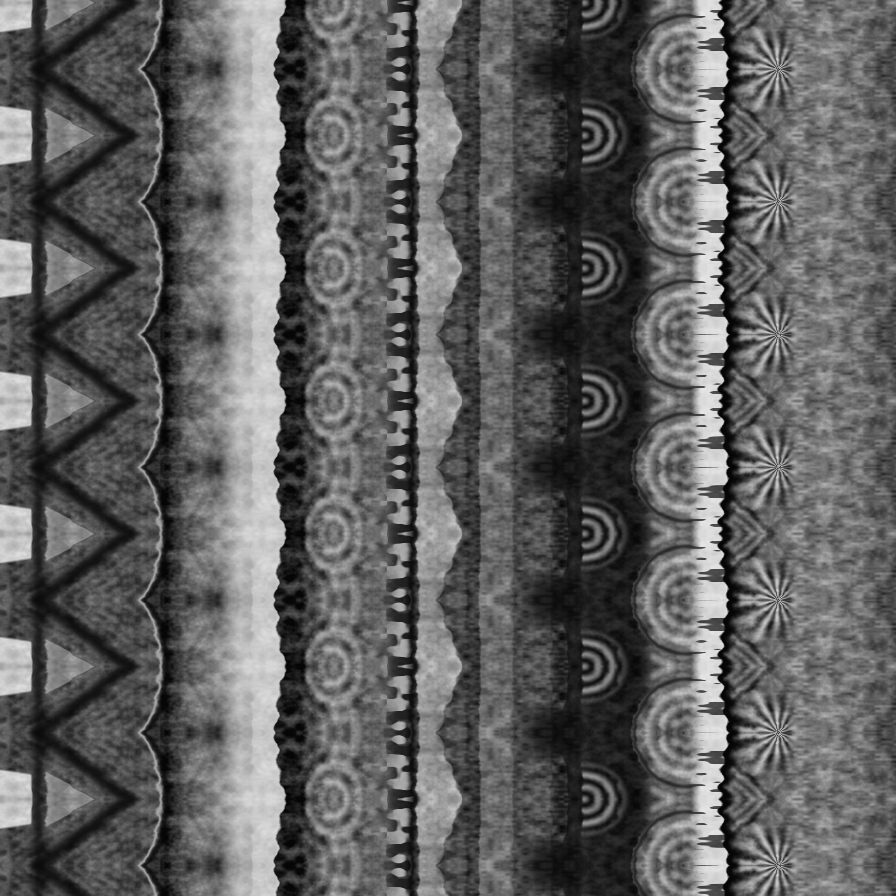
Reproduce this pattern procedurally as a WebGL 2 fragment shader.

```glsl
#version 300 es
precision highp float;
// Grey carved ornament: upright bands of scallops, arcs and chevrons, mirrored and repeated down the canvas.

uniform vec2 u_resolution;
out vec4 outColor;

const float REPEATS = 6.75;      // mirrored repeats down the canvas
const float AXIS = 0.108;        // height of the lowest bulge axis
const float HALF = 50.0 / REPEATS; // half a repeat, in percent of the canvas
const float SOFT = 0.16;         // edge softness, in percent
const float RELIEF = 0.62;       // contrast of the carved texture
const vec3 BLACK = vec3(0.025);
const vec3 WHITE = vec3(0.93);

float hash(vec2 p) {
  vec3 q = fract(vec3(p.xyx) * 0.1031);
  q += dot(q, q.yzx + 33.33);
  return fract((q.x + q.y) * q.z);
}

float noise(vec2 p) {
  vec2 i = floor(p), f = fract(p);
  f = f * f * (3.0 - 2.0 * f);
  return mix(mix(hash(i), hash(i + vec2(1, 0)), f.x),
             mix(hash(i + vec2(0, 1)), hash(i + vec2(1, 1)), f.x), f.y);
}

float fbm(vec2 p) {
  float sum = 0.0, amp = 0.5;
  for (int i = 0; i < 4; i++) {
    sum += amp * noise(p);
    p = mat2(1.6, 1.1, -1.1, 1.6) * p + 7.3;
    amp *= 0.55;
  }
  return sum;
}

float after(float x, float e) { return smoothstep(e - SOFT, e + SOFT, x); }
float band(float x, float a, float b) { return after(x, a) * (1.0 - after(x, b)); }
float bump(float d, float w) { return exp(-d * d / (w * w)); }
float rings(float r, float pitch) { return 0.5 + 0.5 * cos(6.2832 * r / pitch); }

void main() {
  vec2 uv = gl_FragCoord.xy / u_resolution;
  float h = abs(fract((uv.y - AXIS) * REPEATS + 0.5) - 0.5) * 2.0 * HALF;
  float g = HALF - h;            // distance from the neck axis
  float k = h / HALF;            // 0 on the bulge axis, 1 on the neck axis
  vec2 q = vec2(uv.x * 100.0, h);

  // Carved texture, fine grain and a slight warp
  float rough = fbm(q * vec2(0.75, 0.85)) - 0.47;
  float grain = noise(q * vec2(1.5, 3.6) + 40.0) - 0.5;
  float ridge = 1.0 - abs(2.0 * fbm(q * 0.65 + 19.0) - 0.95) * 5.0;
  float carve = RELIEF * rough + 0.12 * grain + 0.07 * clamp(ridge, -1.0, 1.0);
  float x = q.x + 0.9 * rough;

  // Chevrons with pale blocks and triangles
  float chevron = (x - 4.6) * 0.75 - g;
  float tone = 0.25 + 0.7 * carve + 0.07 * rings(chevron, 1.3);
  tone *= 1.0 - 0.85 * bump(chevron, 1.0);
  tone *= 1.0 - 0.7 * bump(x - 4.4, 0.8);
  float wedge = band(x, 5.3, 10.6) * after(10.6 - x, h * 1.72);
  tone = mix(tone, 0.53 + 0.5 * carve, wedge);
  float block = (1.0 - after(x, 3.7)) * after(3.3 - 0.15 * x, h);
  tone = mix(tone, 0.82 + 0.4 * carve - 0.12 * bump(h, 0.4), block);

  // Thin scalloped line, then a slope rising to a pale rail
  float scallop = 17.9 - 2.3 * k * k * k;
  float slope = 0.1 + 0.42 * smoothstep(17.5, 23.0, x) + 0.33 * smoothstep(23.0, 28.0, x);
  slope += carve * mix(0.85, 0.3, smoothstep(20.0, 28.0, x));
  slope -= 0.27 * bump(length(vec2(x - 23.8, g * 1.2)), 1.5);
  slope -= 0.12 * k * band(x, 18.0, 28.0);
  tone = mix(tone, slope, after(x, scallop));
  tone = mix(tone, 0.78, 0.85 * bump(x - scallop, 0.23));
  tone *= 1.0 - 0.7 * bump(x - scallop - 0.7, 0.4);

  // Dark groove and a column of ovals, edged with specks
  float rail = 31.6 - 0.9 * k + 0.2 * sin(h * 2.6);
  float ovalR = length(vec2(x - 37.3, h * 0.72));
  float neckR = length(vec2(x - 33.0, g));
  float column = 0.1 + 0.32 * smoothstep(32.5, 36.5, x) + 0.8 * carve;
  column += 0.24 * (rings(ovalR, 1.45) - 0.4) * (1.0 - smoothstep(3.0, 5.0, ovalR));
  column += 0.14 * (rings(neckR, 1.7) - 0.5) * band(x, 33.0, 41.0) * k;
  float speck = smoothstep(0.46, 0.6, noise(q * vec2(1.1, 1.5) + 8.0));
  column = mix(column, 0.04 + 0.75 * speck, 0.8 * smoothstep(42.0, 45.0, x));
  tone = mix(tone, column, after(x, rail));

  // Pale beads, then fading cloth with lobed right side
  float cloth = 0.2 + 0.23 * band(x, 53.6, 57.2) + 0.1 * band(x, 57.2, 61.5);
  cloth += 0.12 * k * band(x, 49.0, 52.0) + 0.55 * carve + 0.13 * grain;
  cloth *= 1.0 - 0.7 * smoothstep(57.0, 61.0, x) * smoothstep(0.55, 0.8, k);
  tone = mix(tone, cloth, after(x, 46.0));
  float bead = band(x, 46.5 + 0.4 * k, 51.8 - 3.1 * k);
  tone = mix(tone, 0.66 - 0.14 * k + 0.65 * carve, bead);
  tone *= 1.0 - 0.8 * bump(x - 46.0, 0.5);

  // Black gap with small crescents
  float crescentR = length(vec2(x - 65.2, h * 1.15));
  float gap = 0.09 + 0.35 * carve;
  gap += 0.46 * rings(crescentR, 1.55) * (1.0 - smoothstep(3.5, 5.2, crescentR)) * after(x, 65.0);
  tone = mix(tone, gap, after(x, 63.4 - 0.5 * k));

  // Nested arches against a white streaked crest
  float archR = length(vec2(x - 76.8, g));
  float arch = 0.5 + 0.75 * carve + 0.25 * (rings(archR, 1.5) - 0.55);
  arch *= 1.0 - 0.75 * bump(archR - 6.0, 0.35);
  arch -= 0.25 * bump(length(vec2(x - 75.5, g)), 1.2);
  float archMask = max(1.0 - after(archR, 6.3), smoothstep(71.0, 74.0, x));
  tone = mix(tone, arch, archMask);
  float streak = smoothstep(0.66, 0.82, noise(vec2(x * 0.55, h * 3.2)));
  tone = mix(tone, 0.92 - 0.65 * streak + 0.25 * carve, smoothstep(76.5, 78.5, x));

  // Black wavy cut, fans and star shapes
  float crest = 80.2 + 1.1 * k + 0.25 * sin(h * 3.4);
  float fan = 0.45 + 0.85 * carve;
  float spokes = sin(14.0 * atan(g, x - 87.0) + 5.0 * rough);
  fan -= 0.25 * spokes * (1.0 - smoothstep(2.5, 6.0, length(vec2(x - 86.0, g))));
  float tip = x + h * 1.1;
  fan += 0.2 * (rings(tip, 1.5) - 0.5) * (1.0 - after(tip, 86.0));
  fan -= 0.22 * bump(tip - 86.3, 0.5);
  float cut = smoothstep(crest + 0.5, crest + 1.8, x);
  tone = mix(tone, fan * cut, after(x, crest));

  // Mottled stone at the right
  float stone = 0.48 + 0.6 * carve + 0.16 * grain;
  stone -= (0.1 + 0.09 * k) * smoothstep(95.0, 99.0, x);
  stone += 0.07 * (rings(length(vec2(x - 92.0, h)), 2.6) - 0.5);
  tone = mix(tone, stone, smoothstep(87.0, 89.5, x));

  outColor = vec4(mix(BLACK, WHITE, clamp(tone, 0.0, 1.0)), 1.0);
}
```
